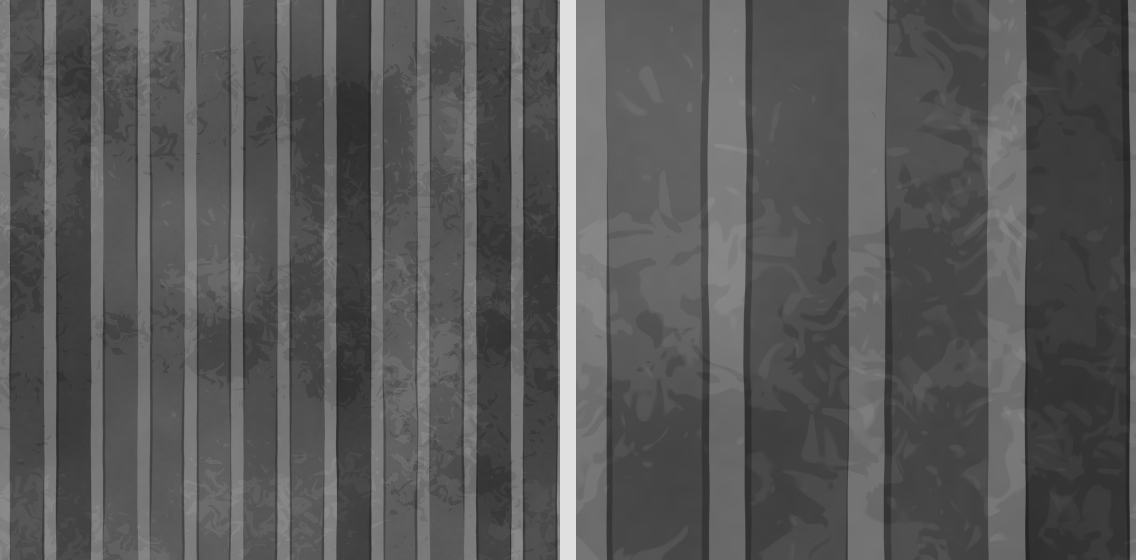
Left, the full canvas; right, a detail of the centre.
This pattern is drawn by a Shadertoy shader. Its source:

```glsl
// Worn grey vertical stripes: twelve pale ribs between shaded panels, seamless.
const int   STRIPES      = 12;
const float RIB_OFFSET   = 0.08;   // centre of the first rib, in stripe widths
const float RIB_HALF     = 0.131;  // half rib width, in stripe widths
const float WOBBLE       = 0.032;  // hand-cut variation of the rib edges
const float GAP_WIDTH    = 0.052;  // widest dark line beside a rib
const float GAP_SHADE    = 0.76;
const float RIB_SHADE    = 0.472;
const float RIB_VARIANCE = 0.03;
const float CLOUD_CELLS  = 4.0;    // size of the large wear patches
const float FLECK_CELLS  = 84.0;   // size of the flecks on patch borders
const float FLECK_AMOUNT = 0.42;
const float FLECK_SOFT   = 0.022;
const float CLOUD_DEPTH  = 0.26;
const float LIGHT_WEAR   = 0.11;
const float DARK_WEAR    = 0.13;

// Base grey of each panel, left to right
const float PANEL_SHADE[STRIPES] = float[](
    0.285, 0.250, 0.335, 0.345, 0.350, 0.310,
    0.325, 0.245, 0.375, 0.355, 0.260, 0.275);

float hash(vec2 cell) {
    return fract(sin(dot(cell, vec2(127.1, 311.7))) * 43758.5453);
}

// Value noise that wraps after the given number of cells
float noise(vec2 p, vec2 period, float seed) {
    vec2 cell = floor(p);
    vec2 f = p - cell;
    f = f * f * (3.0 - 2.0 * f);
    vec2 a = mod(cell, period) + seed;
    vec2 b = mod(cell + 1.0, period) + seed;
    return mix(mix(hash(a), hash(vec2(b.x, a.y)), f.x),
               mix(hash(vec2(a.x, b.y)), hash(b), f.x), f.y);
}

float fbm(vec2 uv, float cells, float seed) {
    float sum = 0.0, weight = 0.5;
    for (int i = 0; i < 4; i++) {
        sum += weight * noise(uv * cells, vec2(cells), seed);
        cells *= 2.0;
        weight *= 0.5;
        seed += 17.3;
    }
    return sum / 0.9375;
}

// Slow variation along one side of one rib
float alongRib(float y, float cells, float id, float seed) {
    return noise(vec2(y * cells, id), vec2(cells, 64.0), seed);
}

// Ragged leaf-like grain, bent by a coarser noise
float fleck(vec2 uv, float seed) {
    vec2 bend = vec2(noise(uv * 48.0, vec2(48.0), seed + 3.1),
                     noise(uv * 48.0, vec2(48.0), seed + 8.7)) - 0.5;
    vec2 p = uv * FLECK_CELLS + 2.4 * bend;
    float coarse = noise(p, vec2(FLECK_CELLS), seed);
    float fine = noise(p * 2.0, vec2(FLECK_CELLS * 2.0), seed + 5.9);
    return mix(coarse, fine, 0.42) - 0.5;
}

// Patch of wear whose border breaks up into flecks
float wearMask(float cloud, float grain, float level) {
    return smoothstep(-FLECK_SOFT, FLECK_SOFT, cloud - level + FLECK_AMOUNT * grain);
}

void mainImage(out vec4 fragColor, in vec2 fragCoord) {
    vec2 uv = fragCoord / iResolution.xy;
    float count = float(STRIPES);
    float aa = 0.8 * count / iResolution.x;

    // Stripe layout
    float x = uv.x * count - RIB_OFFSET;
    float nearest = floor(x + 0.5);
    float offset = x - nearest;
    float ribId = mod(nearest, count);
    int panelId = int(mod(floor(x), count));
    float sideId = ribId * 2.0 + step(0.0, offset);

    // Rib edges and the tapering dark lines next to them
    float wobble = 0.7 * alongRib(uv.y, 9.0, sideId, 2.3)
                 + 0.3 * alongRib(uv.y, 40.0, sideId, 6.1) - 0.5;
    float edge = abs(offset) - RIB_HALF - WOBBLE * wobble;
    float taper = smoothstep(0.15, 0.8, alongRib(uv.y, 5.0, sideId, 11.7));
    float rib = 1.0 - smoothstep(-aa, aa, edge);
    float gap = 1.0 - smoothstep(-aa, aa, edge - GAP_WIDTH * taper);

    float panel = PANEL_SHADE[panelId];
    float ribTone = RIB_SHADE + RIB_VARIANCE * (hash(vec2(ribId, 4.7)) - 0.5);
    float shade = mix(panel, panel * GAP_SHADE, gap);
    shade = mix(shade, ribTone, rib);

    // Soft clouds, then pale and dark patches with flecked borders
    float cloud = fbm(uv, CLOUD_CELLS, 21.3);
    float stain = fbm(uv, CLOUD_CELLS + 1.0, 57.9);
    float light = wearMask(cloud, fleck(uv, 33.2), 0.57);
    float dark = wearMask(stain, fleck(uv, 71.4), 0.59);
    float wear = CLOUD_DEPTH * (cloud - stain)
               + LIGHT_WEAR * (light - 0.3) - DARK_WEAR * (dark - 0.25);
    shade *= 1.0 + wear * mix(1.0, 0.65, rib);

    // Faint paint grain
    shade += 0.012 * (noise(uv * 128.0, vec2(128.0), 91.6) - 0.5);
    fragColor = vec4(vec3(shade), 1.0);
}
```
